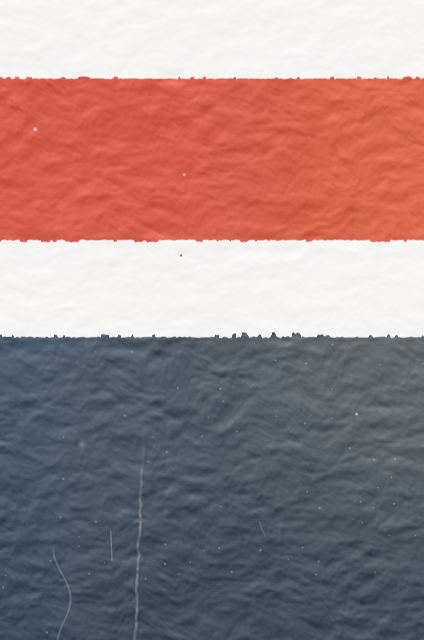
This texture is drawn by a Shadertoy shader. Its source:

```glsl
// Draws rough painted plaster with white, red and slate blue horizontal bands.

const vec3 WHITE = vec3(0.962, 0.957, 0.952);
const float RED_TOP = 0.877;
const float RED_BOTTOM = 0.625;
const float BLUE_TOP = 0.473;

float hash(vec2 p) {
    return fract(sin(dot(p, vec2(127.1, 311.7))) * 43758.5453);
}

float noise(vec2 p) {
    vec2 i = floor(p), f = fract(p);
    f = f * f * (3.0 - 2.0 * f);
    return mix(mix(hash(i), hash(i + vec2(1, 0)), f.x),
               mix(hash(i + vec2(0, 1)), hash(i + vec2(1, 1)), f.x), f.y);
}

float fbm(vec2 p) {
    float sum = 0.0, amp = 0.5;
    for (int i = 0; i < 4; i++) {
        sum += amp * noise(p);
        p = mat2(1.6, 1.2, -1.2, 1.6) * p + 7.3;
        amp *= 0.5;
    }
    return sum;
}

// Wrinkled plaster height, stretched sideways
float plasterHeight(vec2 p) {
    vec2 warp = vec2(noise(p * 18.0), noise(p * 18.0 + 31.0)) * 0.02;
    return fbm((p + warp) * vec2(36.0, 58.0));
}

// Slope towards a light from the upper left
float relief(vec2 p) {
    return plasterHeight(p) - plasterHeight(p + vec2(-0.002, 0.006));
}

// Ragged vertical offset of a painted edge
float raggedEdge(float x, float seed, float size) {
    float fine = noise(vec2(x * 260.0, seed)) - 0.5;
    float teeth = smoothstep(0.62, 0.8, noise(vec2(x * 150.0, seed + 9.0)));
    return size * (0.5 * fine + teeth);
}

float above(float y, float edge, float aa) {
    return smoothstep(edge - aa, edge + aa, y);
}

float spot(vec2 p, vec2 center, float radius, float aa) {
    return 1.0 - smoothstep(radius - aa, radius + aa, length(p - center));
}

float segment(vec2 p, vec2 a, vec2 b, float width, float aa) {
    vec2 ab = b - a;
    float d = length(p - a - ab * clamp(dot(p - a, ab) / dot(ab, ab), 0.0, 1.0));
    return 1.0 - smoothstep(width, width + aa, d);
}

// Scattered dust, one possible grain per grid cell
float specks(vec2 p, float cells, float density, float aa) {
    vec2 id = floor(p * cells);
    vec2 center = (id + 0.2 + 0.6 * vec2(hash(id), hash(id + 17.0))) / cells;
    float present = step(1.0 - density, hash(id + 41.0));
    return present * spot(p, center, 0.0005 + 0.001 * hash(id + 5.0), aa);
}

vec3 redPaint(vec2 p, float slope) {
    vec3 c = mix(vec3(0.835, 0.365, 0.305), vec3(0.85, 0.40, 0.305), smoothstep(0.2, 0.66, p.x));
    c += 0.05 * (fbm(p * 9.0) - 0.47);
    return c + slope * vec3(0.24, 0.23, 0.21);
}

vec3 bluePaint(vec2 p, float slope) {
    float height = smoothstep(0.0, BLUE_TOP, p.y);
    vec3 c = mix(vec3(0.262, 0.304, 0.345), vec3(0.315, 0.355, 0.395), height);
    float left = 1.0 - smoothstep(0.0, 0.3, p.x);
    c += left * vec3(-0.005, 0.015, 0.045);
    float corner = smoothstep(0.45, 0.0, length(p - vec2(0.66, BLUE_TOP)));
    c += corner * vec3(0.075, 0.06, 0.035);
    c += 0.05 * (fbm(p * 8.0 + 4.0) - 0.47);
    return c + slope * vec3(0.30, 0.29, 0.27);
}

// Hairline marks in the lower band
float scratches(vec2 p, float aa) {
    float seamX = 0.211 + 0.04 * p.y + 0.003 * (noise(vec2(p.y * 90.0, 2.0)) - 0.5);
    float seam = 1.0 - smoothstep(0.0005, 0.0005 + 2.0 * aa, abs(p.x - seamX));
    seam *= (1.0 - smoothstep(0.18, 0.36, p.y)) * (0.25 + 0.6 * noise(p * 170.0));
    float hairX = 0.101 + 0.012 * sin(p.y * 42.0 - 1.2) - 0.04 * p.y;
    float hair = 1.0 - smoothstep(0.0003, 0.0003 + 1.5 * aa, abs(p.x - hairX));
    hair *= 1.0 - smoothstep(0.13, 0.15, p.y);
    float nick = segment(p, vec2(0.173, 0.17), vec2(0.175, 0.125), 0.0004, aa);
    float curl = segment(p, vec2(0.405, 0.185), vec2(0.414, 0.162), 0.0003, aa);
    return max(max(seam, 0.45 * hair), max(0.6 * nick, 0.35 * curl));
}

void mainImage(out vec4 fragColor, in vec2 fragCoord) {
    vec2 p = fragCoord / iResolution.y;
    float aa = 1.0 / iResolution.y;
    float slope = relief(p);

    // Band masks; paint clumps thicken along part of the lower edge
    float clump = smoothstep(0.33, 0.36, p.x) * (1.0 - smoothstep(0.46, 0.49, p.x));
    float redTop = RED_TOP + raggedEdge(p.x, 3.0, 0.003);
    float redBottom = RED_BOTTOM - raggedEdge(p.x, 13.0, 0.003);
    float blueTop = BLUE_TOP + raggedEdge(p.x, 23.0, 0.004 + 0.003 * clump);
    float red = above(p.y, redBottom, aa) * (1.0 - above(p.y, redTop, aa));
    float blue = 1.0 - above(p.y, blueTop, aa);

    vec3 color = WHITE + slope * 0.07 + 0.012 * (fbm(p * 12.0) - 0.47);
    color = mix(color, redPaint(p, slope), red);
    color = mix(color, bluePaint(p, slope), blue);

    // Dust, chips and scratches
    float dust = specks(p, 45.0, 0.12, aa) * (0.45 * blue + 0.15 * red);
    float chips = max(spot(p, vec2(0.055, 0.798), 0.003, aa), spot(p, vec2(0.288, 0.727), 0.002, aa));
    chips = max(chips, spot(p, vec2(0.557, 0.353), 0.0022, aa));
    chips = max(chips, 0.4 * spot(p, vec2(0.128, 0.306), 0.005, 3.0 * aa));
    float marks = max(max(dust, 0.75 * chips), 0.5 * blue * scratches(p, aa));
    color = mix(color, vec3(0.82, 0.83, 0.82), marks);
    color = mix(color, vec3(0.3), 0.8 * spot(p, vec2(0.283, 0.601), 0.0016, aa));
    fragColor = vec4(clamp(color, 0.0, 1.0), 1.0);
}
```
